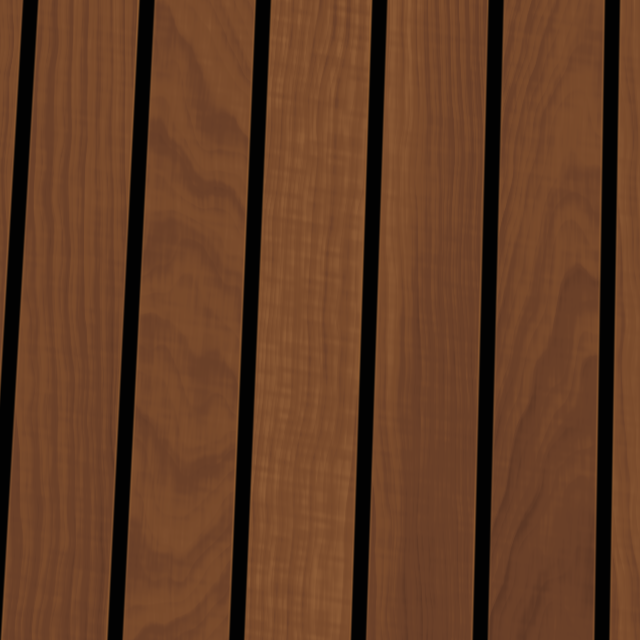
Write a Shadertoy shader that draws this texture.

```glsl
// Walnut-toned deck boards separated by black, slightly leaning gaps.
// Each board bends its own growth rings (parabolic arches distorted by noise),
// then adds streaks, cross ripple, tonal drift and lit edges.

const float FIRST_GAP_BOTTOM = -0.0105;  // centre of gap 0 at y = 0
const float FIRST_GAP_TOP = 0.048;       // centre of gap 0 at y = 1
const float PITCH_BOTTOM = 0.1902;
const float PITCH_TOP = 0.1818;
const float GAP_HALF = 0.0118;
const float EDGE_SOFT = 0.0022;
const float RIM_WIDTH = 0.0045;
const float SAP_BOARD = 3.0;             // board with a pale strip at its left
const float RIPPLE_BOARD = 2.0;          // board with the strongest ripple

const vec3 GAP_COLOR = vec3(0.006);
const vec3 WOOD_DEEP = vec3(0.36, 0.215, 0.14);
const vec3 WOOD_DARK = vec3(0.415, 0.25, 0.157);
const vec3 WOOD_MID = vec3(0.475, 0.292, 0.17);
const vec3 WOOD_LIGHT = vec3(0.56, 0.365, 0.215);
const vec3 RIM_COLOR = vec3(0.60, 0.385, 0.20);

// Per board: ring rate along, ring rate across, arch centre, tone
const vec4 BOARDS[7] = vec4[7](
    vec4(1.0, 3.0, -0.8, 0.30),
    vec4(1.0, 3.0, -0.9, 0.42),
    vec4(6.0, 2.3,  0.0, 0.44),
    vec4(0.5, 3.0,  1.9, 0.76),
    vec4(1.0, 4.0, -0.8, 0.24),
    vec4(5.0, 6.0,  0.85, 0.25),
    vec4(1.0, 3.0, -0.8, 0.55));

float hash(vec2 p) {
    vec3 q = fract(vec3(p.xyx) * 0.1031);
    q += dot(q, q.yzx + 33.33);
    return fract((q.x + q.y) * q.z);
}

float noise(vec2 p) {
    vec2 i = floor(p), f = fract(p);
    f = f * f * (3.0 - 2.0 * f);
    return mix(mix(hash(i), hash(i + vec2(1, 0)), f.x),
               mix(hash(i + vec2(0, 1)), hash(i + vec2(1, 1)), f.x), f.y);
}

// Noise summed over three octaves, centred on zero
float fbm(vec2 p) {
    float sum = 0.0, amp = 0.5;
    for (int k = 0; k < 3; k++) {
        sum += amp * (noise(p) - 0.5);
        p = p * 2.03 + 17.0;
        amp *= 0.5;
    }
    return sum;
}

// Soft rise to a dark late-wood line, then a quick return
float ringLine(float field) {
    float t = fract(field);
    return smoothstep(0.25, 0.86, t) * (1.0 - smoothstep(0.86, 1.0, t));
}

// Wood brightness: 0 dark, 0.5 middle, 1 light
float woodTone(float x, float y, float id, vec4 board) {
    vec2 seed = vec2(id * 19.0 + 40.0, id * 7.0 + 60.0);
    float warp = fbm(vec2(x * 2.0, y * 5.0) + seed);

    // Growth rings: the arch flattens or flips towards the bottom
    float bend = board.x * 0.55 * (1.0 - y);
    float offset = x - board.z;
    float field = board.x * y + (board.y - bend) * offset * offset + warp * 1.3;
    float strength = 0.10 + 0.34 * noise(vec2(x * 3.0, y * 4.0) + seed.yx);
    float tone = board.w + 0.07 - strength * ringLine(field);
    tone -= 0.12 * ringLine(field * 2.7 + warp);

    // Streaks, pores and short cross ripple
    float lane = x + warp * 0.12;
    tone += 0.30 * fbm(vec2(lane * 20.0, y * 3.0) + seed);
    tone += 0.16 * (noise(vec2(lane * 55.0, y * 32.0) + seed) - 0.5);
    float ripple = id == RIPPLE_BOARD ? 0.26 : 0.13;
    tone += ripple * (noise(vec2(x * 6.0, y * 125.0 + x * 4.0) + seed) - 0.5);

    // Broad drift, darker towards the bottom of the dark boards
    tone += 0.40 * fbm(vec2(x * 1.2, y * 2.5) + seed * 1.7);
    tone += (y - 0.45) * mix(0.38, 0.02, smoothstep(0.2, 0.7, board.w));
    if (id == SAP_BOARD) tone += 0.33 * (1.0 - smoothstep(0.24, 0.40, lane));
    return tone;
}

vec3 woodColor(float tone) {
    vec3 c = mix(WOOD_DEEP, WOOD_DARK, smoothstep(-0.35, 0.1, tone));
    c = mix(c, WOOD_MID, smoothstep(0.1, 0.55, tone));
    return mix(c, WOOD_LIGHT, smoothstep(0.5, 1.1, tone));
}

void mainImage(out vec4 fragColor, in vec2 fragCoord) {
    vec2 uv = fragCoord / iResolution.xy;

    // Board index and position across it
    float pitch = mix(PITCH_BOTTOM, PITCH_TOP, uv.y);
    float s = (uv.x - mix(FIRST_GAP_BOTTOM, FIRST_GAP_TOP, uv.y)) / pitch;
    float id = floor(s), x = s - id;
    vec4 board = BOARDS[clamp(int(id) + 1, 0, 6)];
    vec3 color = woodColor(woodTone(x, uv.y, id, board));

    // Worn bright rim, stronger on the right side of each board
    float gapDist = min(x, 1.0 - x) * pitch - GAP_HALF;
    float rim = 1.0 - smoothstep(0.001, RIM_WIDTH, gapDist);
    float wear = 0.5 + 0.5 * noise(vec2(id * 5.0 + 30.0, uv.y * 6.0));
    color = mix(color, RIM_COLOR, rim * wear * (x > 0.5 ? 0.75 : 0.45));

    // Gap with a softened edge
    float soft = max(EDGE_SOFT, 0.75 / iResolution.x);
    color = mix(GAP_COLOR, color, smoothstep(-soft, soft, gapDist));
    fragColor = vec4(color, 1.0);
}
```
